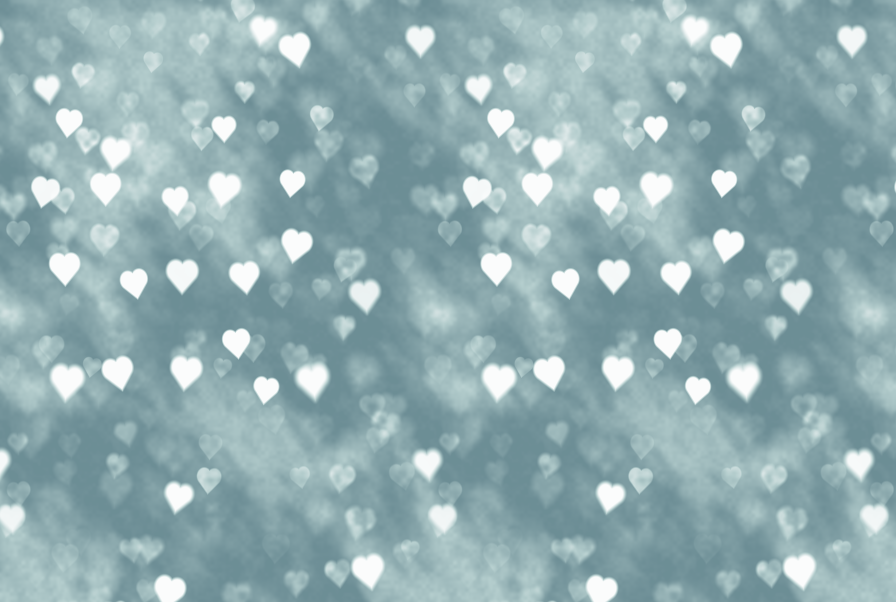
Write a WebGL 1 fragment shader that draws this background.

```glsl
precision highp float;

uniform vec2 u_resolution;

#define TILE_WIDTH 0.717
#define HEART_SIZE 0.064
#define HEART_NARROW 0.85
#define TILT 0.5
#define HAZE 0.44
#define GRAIN 0.10
#define BRIGHT_DENSITY 0.74
#define FAINT_DENSITY 0.85
#define SHADOW vec3(0.425, 0.555, 0.585)
#define MIST vec3(0.70, 0.80, 0.80)
#define LIGHT vec3(0.985, 0.99, 0.99)

vec3 hash3(vec2 cell) {
  vec3 q = fract(cell.xyx * vec3(0.1031, 0.1030, 0.0973));
  q += dot(q, q.yxz + 33.33);
  return fract((q.xxy + q.yzz) * q.zyx);
}

// Value noise that wraps in x after `period` cells
float wrapNoise(vec2 p, float period, float seed) {
  vec2 id = floor(p);
  vec2 f = p - id;
  f = f * f * (3.0 - 2.0 * f);
  float left = mod(id.x, period) + seed;
  float right = mod(id.x + 1.0, period) + seed;
  float y = id.y + seed;
  return mix(mix(hash3(vec2(left, y)).x, hash3(vec2(right, y)).x, f.x),
             mix(hash3(vec2(left, y + 1.0)).x, hash3(vec2(right, y + 1.0)).x, f.x), f.y);
}

// Sheared octaves give the haze its diagonal drift
float hazeNoise(vec2 p) {
  float sum = 0.0;
  float total = 0.0;
  float weight = 1.0;
  float cells = 4.0;
  for (int i = 0; i < 4; i++) {
    vec2 sheared = vec2(p.x + 0.55 * p.y, 0.75 * p.y);
    sum += weight * wrapNoise(sheared * cells, cells, 11.0 + cells);
    total += weight;
    weight *= 0.68;
    cells *= 2.0;
  }
  return sum / total;
}

// Signed distance to a heart with its tip at the origin
float heartDistance(vec2 p) {
  p.x = abs(p.x);
  if (p.x + p.y > 1.0) return length(p - vec2(0.25, 0.75)) - 0.35355;
  float toNotch = length(p - vec2(0.0, 1.0));
  float toSide = length(p - 0.5 * max(p.x + p.y, 0.0));
  return min(toNotch, toSide) * sign(p.x - p.y);
}

// Scattered hearts: ranges are (min, max) for scale, blur and glow
float heartLayer(vec2 p, float cells, float seed, float density,
                 vec2 scale, vec2 blur, vec2 glow, float pixel) {
  vec2 home = floor(p * cells);
  float dimming = 1.0;
  for (int j = -1; j <= 1; j++) {
    for (int i = -1; i <= 1; i++) {
      vec2 id = home + vec2(float(i), float(j));
      vec2 key = vec2(mod(id.x, cells), id.y) + seed;
      vec3 place = hash3(key);
      vec3 look = hash3(key + 71.7);
      float size = HEART_SIZE * mix(scale.x, scale.y, look.x);
      vec2 q = (p - (id + 0.5 + 0.96 * (place.xy - 0.5)) / cells) / size;
      float angle = TILT * (place.z - 0.5);
      float c = cos(angle);
      float s = sin(angle);
      q = vec2(c * q.x - s * q.y, s * q.x + c * q.y);
      float d = heartDistance(vec2(q.x / HEART_NARROW, q.y + 0.55));
      float softness = max(mix(blur.x, blur.y, look.y * look.y), 0.8 * pixel / size);
      float cover = 1.0 - smoothstep(-softness, softness, d);
      float present = step(fract(look.z * 7.31 + place.x), density);
      dimming *= 1.0 - present * cover * min(mix(glow.x, glow.y, look.z), 1.0);
    }
  }
  return 1.0 - dimming;
}

vec3 toneColor(float tone) {
  vec3 low = mix(SHADOW, MIST, clamp(2.0 * tone, 0.0, 1.0));
  return mix(low, LIGHT, clamp(2.0 * tone - 1.0, 0.0, 1.0));
}

void main() {
  float unit = u_resolution.y * TILE_WIDTH;
  vec2 p = gl_FragCoord.xy / unit;
  float pixel = 1.0 / unit;

  // Cloudy backdrop
  float tone = HAZE * smoothstep(0.36, 0.80, hazeNoise(p));

  // Out-of-focus hearts, gathered in drifts
  float drift = smoothstep(0.25, 0.7, wrapNoise(p * 5.0, 5.0, 37.0));
  float soft = heartLayer(p, 10.0, 5.0, 0.8, vec2(0.75, 1.3), vec2(0.15, 0.5), vec2(0.04, 0.36), pixel);
  tone = mix(tone, 1.0, soft * mix(0.15, 1.0, drift));

  // Translucent hearts with mottled faces
  float mottle = wrapNoise(p * 64.0, 64.0, 53.0);
  float faint = heartLayer(p, 9.0, 131.0, FAINT_DENSITY, vec2(0.65, 1.05), vec2(0.05, 0.2), vec2(0.06, 0.62), pixel);
  tone = mix(tone, 1.0, min(faint * (0.55 + 0.8 * mottle) * mix(0.5, 1.0, drift), 1.0));

  // Fine texture over everything out of focus
  float grain = wrapNoise(p * 110.0, 110.0, 89.0) + mottle - 1.0;
  tone += GRAIN * grain * (0.35 + tone);

  // Bright hearts in focus
  float bright = heartLayer(p, 6.0, 257.0, BRIGHT_DENSITY, vec2(0.85, 1.2), vec2(0.05, 0.16), vec2(0.82, 1.3), pixel);
  tone = mix(tone, 1.0, bright);

  gl_FragColor = vec4(toneColor(tone), 1.0);
}
```
